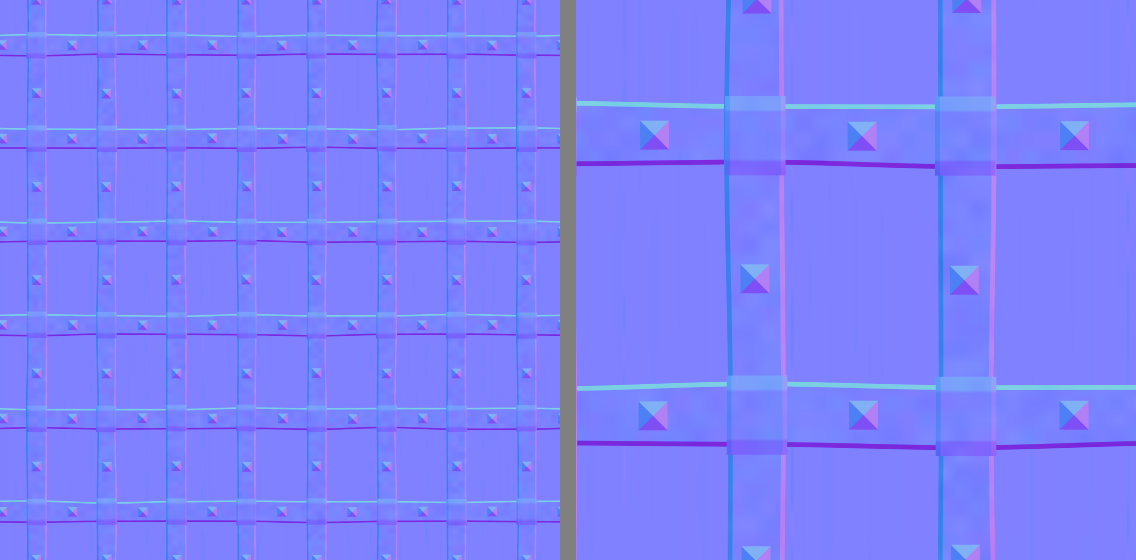
Left: the whole. Right: its middle third, enlarged.
Reproduce this texture map procedurally as a WebGL 2 fragment shader.

```glsl
#version 300 es
precision highp float;
// Tangent-space normal map of a riveted iron strap lattice over wooden planks.

uniform vec2 u_resolution;
out vec4 fragColor;

// Layout: lengths are fractions of the canvas
const vec2 CELLS = vec2(8.0, 6.0);
const vec2 CENTER = vec2(0.523, 0.516);       // lattice crossing inside a cell
const vec2 STRAP_HALF = vec2(0.0163, 0.0176);
const vec2 CLASP_HALF = vec2(0.0166, 0.0236);
const float CLASP_BEND = 0.0088;
const float EDGE_WIDTH = 0.0029;
const float STUD_HALF = 0.0086;
const vec2 STUD_SHIFT = vec2(0.0014, -0.0024);
const float WOBBLE = 0.0036;
const float JITTER = 0.0018;
const float PLANKS = 10.0;
const float PLANK_OFFSET = 0.62;
const float SEAM_WIDTH = 0.0016;

// Surface slopes
const vec2 BASE_SLOPE = vec2(0.0, 0.015);
const vec2 STRAP_SLOPE = vec2(-0.05, 0.0);
const vec2 EDGE_LOW = vec2(0.62, 0.95);       // left, bottom
const vec2 EDGE_HIGH = vec2(0.55, 0.78);      // right, top
const float STUD_SLOPE = 0.42;
const float BEND_SLOPE = 0.23;
const float SEAM_SLOPE = 0.24;
const float GRAIN_SLOPE = 0.03;
const float DENT_SLOPE = 0.10;

float hash(vec2 p) {
  return fract(sin(dot(p, vec2(127.1, 311.7))) * 43758.5453);
}

// Value noise that wraps after a whole number of lattice steps
float wrapNoise(vec2 p, vec2 period, float seed) {
  vec2 i = floor(p), f = fract(p);
  f = f * f * (3.0 - 2.0 * f);
  vec2 a = mod(i, period) + seed, b = mod(i + 1.0, period) + seed;
  return mix(mix(hash(a), hash(vec2(b.x, a.y)), f.x),
             mix(hash(vec2(a.x, b.y)), hash(b), f.x), f.y);
}

// Coverage of a band around zero
float band(float d, float halfWidth, float px) {
  return clamp((halfWidth - abs(d)) / px + 0.5, 0.0, 1.0);
}

// Strap profile: x = coverage, y = slope of its two edges
vec2 strap(float d, float low, float high, float slopeLow, float slopeHigh, float px) {
  float halfEdge = 0.5 * EDGE_WIDTH;
  float inside = band(d - 0.5 * (low + high), 0.5 * (high - low) + halfEdge, px);
  float edges = slopeHigh * band(d - high, halfEdge, px) - slopeLow * band(d - low, halfEdge, px);
  return vec2(inside, edges);
}

// Four-sided pyramid stud laid over a slope
vec2 addStud(vec2 slope, vec2 s, float px) {
  vec2 a = abs(s);
  float sideFace = clamp((a.x - a.y) / (1.5 * px) + 0.5, 0.0, 1.0);
  vec2 face = STUD_SLOPE * sign(s) * vec2(sideFace, 1.0 - sideFace);
  return mix(slope, face, band(max(a.x, a.y), STUD_HALF, px));
}

vec2 jitter(vec2 id, float seed) {
  return JITTER * (vec2(hash(id + seed), hash(id + seed + 7.3)) - 0.5);
}

void main() {
  vec2 p = gl_FragCoord.xy / u_resolution;
  float px = 1.0 / min(u_resolution.x, u_resolution.y);
  vec2 grid = p * CELLS;
  vec2 cell = floor(grid);
  vec2 q = (fract(grid) - CENTER) / CELLS;            // from the crossing
  vec2 between = grid - CENTER;
  vec2 midway = (fract(between) - 0.5) / CELLS - STUD_SHIFT;
  vec2 midId = mod(floor(between), CELLS);

  // Planks: fine vertical grain and broken seams
  vec2 slope = BASE_SLOPE;
  slope.x += GRAIN_SLOPE * (wrapNoise(p * vec2(256.0, 8.0), vec2(256.0, 8.0), 3.0) - 0.5);
  float plank = p.x * PLANKS - PLANK_OFFSET + 0.5;
  float seamD = (fract(plank) - 0.5) / PLANKS;
  float wear = wrapNoise(vec2(floor(plank), p.y * 48.0), vec2(PLANKS, 48.0), 5.0);
  slope.x += SEAM_SLOPE * (0.35 - wear) * band(seamD, 0.5 * SEAM_WIDTH, px);

  // Hammered iron
  vec2 dents = vec2(wrapNoise(p * 96.0, vec2(96.0), 11.0), wrapNoise(p * 96.0, vec2(96.0), 17.0))
    + 0.6 * vec2(wrapNoise(p * 40.0, vec2(40.0), 23.0), wrapNoise(p * 40.0, vec2(40.0), 29.0)) - 0.8;
  vec2 iron = BASE_SLOPE + STRAP_SLOPE + DENT_SLOPE * dents;

  // Horizontal straps with studs between crossings
  vec2 along = vec2(between.x, cell.y);
  float bottom = -STRAP_HALF.y + WOBBLE * (wrapNoise(along, CELLS, 31.0) - 0.5);
  float top = STRAP_HALF.y + WOBBLE * (wrapNoise(along, CELLS, 37.0) - 0.5);
  vec2 bar = strap(q.y, bottom, top, EDGE_LOW.y, EDGE_HIGH.y, px);
  slope = mix(slope, iron + vec2(0.0, bar.y), bar.x);
  slope = addStud(slope, vec2(midway.x, q.y) + jitter(vec2(midId.x, cell.y), 41.0), px);

  // Vertical straps over them
  along = vec2(cell.x, between.y);
  float left = -STRAP_HALF.x + WOBBLE * (wrapNoise(along, CELLS, 43.0) - 0.5);
  float right = STRAP_HALF.x + WOBBLE * (wrapNoise(along, CELLS, 47.0) - 0.5);
  bar = strap(q.x, left, right, EDGE_LOW.x, EDGE_HIGH.x, px);
  slope = mix(slope, iron + vec2(bar.y, 0.0), bar.x);
  slope = addStud(slope, vec2(q.x, midway.y) + jitter(vec2(cell.x, midId.y), 53.0), px);

  // Clasps bent over each crossing
  vec2 c = q + jitter(cell, 59.0);
  bar = strap(c.x, -CLASP_HALF.x, CLASP_HALF.x, 0.5 * EDGE_LOW.x, 0.4 * EDGE_HIGH.x, px);
  float bend = smoothstep(-2.0 * px, 2.0 * px, abs(c.y) - CLASP_HALF.y + CLASP_BEND);
  vec2 clasp = iron + vec2(bar.y, BEND_SLOPE * bend * sign(c.y));
  slope = mix(slope, clasp, bar.x * band(c.y, CLASP_HALF.y, px));

  fragColor = vec4(0.5 + 0.5 * normalize(vec3(slope, 1.0)), 1.0);
}
```
